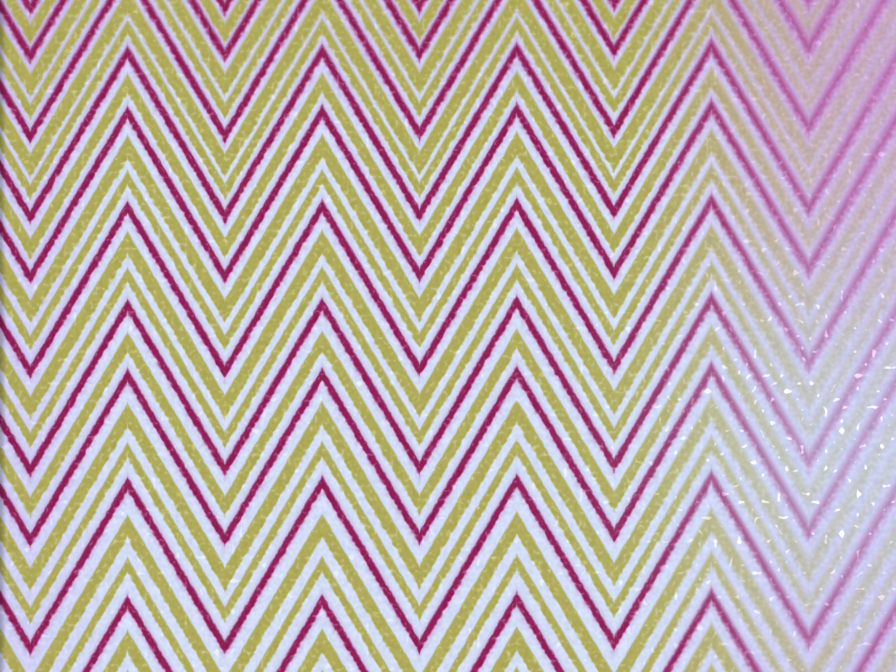
A WebGL 2 fragment shader for this pattern:

```glsl
#version 300 es
precision highp float;
// Printed zigzag: red chevron rules at uneven spacing, with one or two olive
// stripes in each gap. A triangle wave straightens the chevrons into bands;
// gradient noise roughens the ink, and blur, tint and haze grow to the right.
uniform vec2 u_resolution;
out vec4 fragColor;

const float PERIOD = 0.2896;      // chevron width, in canvas heights
const float FIRST_VALLEY = 0.045;
const float AMPLITUDE = 0.245;
const int RULES = 12;
// Depth of each red rule's peak below the top edge
const float RULE_DEPTH[RULES] = float[](-0.33, -0.232, -0.161, -0.042, 0.078,
    0.168, 0.309, 0.455, 0.559, 0.720, 0.896, 1.06);

const vec3 PAPER = vec3(0.83, 0.87, 0.97);
const vec3 LILAC = vec3(0.79, 0.74, 0.95);
const vec3 OLIVE = vec3(0.69, 0.67, 0.35);
const vec3 RED = vec3(0.57, 0.13, 0.34);
const vec3 PINK = vec3(0.76, 0.52, 0.76);
const vec3 HAZE = vec3(0.80, 0.88, 0.97);

vec2 gradientAt(vec2 cell) {
    vec3 q = fract(cell.xyx * vec3(0.1031, 0.1030, 0.0973));
    q += dot(q, q.yzx + 33.33);
    float angle = 6.2832 * fract((q.x + q.y) * q.z);
    return vec2(cos(angle), sin(angle));
}

// Gradient noise, roughly -0.7 to 0.7
float noise(vec2 p) {
    vec2 i = floor(p), f = p - i;
    vec2 u = f * f * f * (f * (f * 6.0 - 15.0) + 10.0);
    vec2 e = vec2(1.0, 0.0);
    float a = dot(gradientAt(i), f);
    float b = dot(gradientAt(i + e), f - e);
    float c = dot(gradientAt(i + e.yx), f - e.yx);
    float d = dot(gradientAt(i + e.xx), f - e.xx);
    return mix(mix(a, b, u.x), mix(c, d, u.x), u.y);
}

// 0 at a peak, 1 at a valley
float zigzag(float x) {
    return abs(2.0 * fract((x - FIRST_VALLEY) / PERIOD) - 1.0);
}

float stripe(float v, float center, float halfWidth, float soft) {
    return 1.0 - smoothstep(-soft, soft, abs(v - center) - halfWidth);
}

// Olive cover between two rules: narrow gaps hold one stripe, wide gaps two
float oliveInGap(float v, float top, float bottom, float soft) {
    float gap = bottom - top;
    if (gap < 0.11) return stripe(v, top + 0.52 * gap, 0.0145, soft);
    return max(stripe(v, top + 0.36 * gap, 0.0170, soft),
               stripe(v, top + 0.69 * gap, 0.0110, soft));
}

void main() {
    vec2 p = gl_FragCoord.xy / u_resolution.y;
    float aspect = u_resolution.x / u_resolution.y;
    float across = p.x / aspect;
    float depth = 1.0 - p.y;

    // Band coordinate, with slight sheet curl and rough ink edges
    float fine = noise(p * 150.0);
    float coarse = noise(p * 62.0 + 17.0);
    float v = depth + 0.016 * across * across - AMPLITUDE * zigzag(p.x);
    v += 0.0035 * fine + 0.0025 * coarse;

    // Focus falls off toward the right edge and a little at the top
    float rightFade = smoothstep(0.68, 1.0, across);
    float topFade = smoothstep(0.25, 0.0, depth);
    float soft = max(0.0045 + 0.013 * rightFade + 0.003 * topFade,
                     1.5 / u_resolution.y);

    // Ink coverage
    float red = 0.0, halo = 0.0, olive = 0.0;
    for (int i = 0; i < RULES; i++) {
        float top = RULE_DEPTH[i];
        red = max(red, stripe(v, top, 0.0092, soft));
        halo = max(halo, stripe(v, top, 0.0135, soft + 0.008));
        if (i + 1 < RULES)
            olive = max(olive, oliveInGap(v, top, RULE_DEPTH[i + 1], soft));
    }

    // Paper tint: lilac at the edges, strongest at the upper right
    float upperRight = rightFade * smoothstep(0.75, 0.1, depth);
    float leftEdge = smoothstep(0.16, 0.0, across);
    float tint = clamp(0.75 * rightFade + 0.4 * leftEdge + 0.45 * topFade, 0.0, 1.0);
    vec3 color = mix(PAPER, LILAC, tint);

    // Printed layers
    float wear = 1.0 - 0.22 * smoothstep(0.15, 0.5, fine);
    vec3 oliveInk = mix(OLIVE, vec3(0.75, 0.70, 0.66), 0.7 * rightFade);
    vec3 redInk = mix(RED, PINK * vec3(0.95, 0.8, 0.9), 0.65 * rightFade);
    color = mix(color, oliveInk, olive * wear * (1.0 - 0.25 * rightFade));
    color = mix(color, PINK, 0.55 * halo);
    color = mix(color, redInk, red * wear);
    color = mix(color, PINK + 0.06, 0.35 * upperRight);

    // Glare patch at the lower right, with sparkling fibres
    vec2 g = (vec2(across, depth) - vec2(0.95, 0.66)) / vec2(0.24, 0.30);
    float glare = exp(-dot(g, g) * 1.4);
    color = mix(color, HAZE, 0.48 * glare);
    float sparkle = smoothstep(0.32, 0.55, noise(p * 85.0 + 41.0));
    color += sparkle * (0.07 + 0.22 * glare);

    // Paper grain and dark left margin
    color += 0.045 * fine + 0.03 * coarse;
    color *= 1.0 - 0.25 * smoothstep(0.008, 0.0, across);
    fragColor = vec4(clamp(color, 0.0, 1.0), 1.0);
}
```
